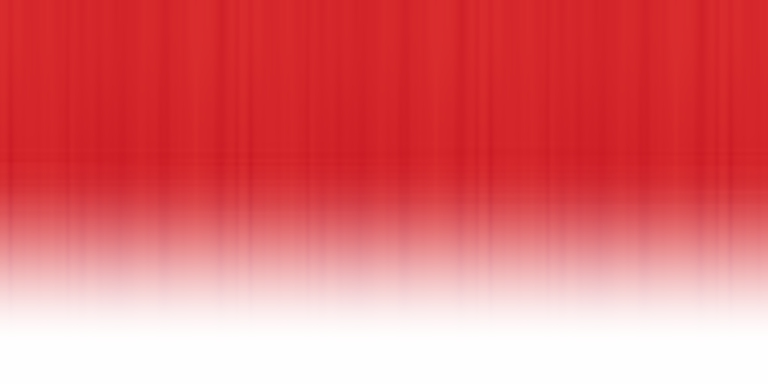
Give the GLSL for this background, as a WebGL 2 fragment shader.

```glsl
#version 300 es
precision highp float;

uniform vec2 u_resolution;
out vec4 fragColor;

const float PANEL_WIDTH = 0.3125;
const vec3 LIGHT_RED = vec3(0.846, 0.165, 0.175);
const vec3 DEEP_RED = vec3(0.795, 0.105, 0.145);
const vec3 WHITE = vec3(1.0, 0.996, 0.996);

// Fold streaks: centre, half width (both in panel widths), strength
const int STREAK_COUNT = 9;
const vec3 STREAKS[STREAK_COUNT] = vec3[](
    vec3(0.500, 0.075, 0.70), vec3(0.690, 0.030, 0.50),
    vec3(0.920, 0.022, 0.45), vec3(0.985, 0.012, 0.50),
    vec3(0.042, 0.012, 0.60), vec3(0.345, 0.022, 0.35),
    vec3(0.285, 0.012, 0.30), vec3(0.415, 0.020, 0.40),
    vec3(0.160, 0.014, 0.20));

float hash(vec2 p) {
    return fract(sin(dot(p, vec2(127.1, 311.7))) * 43758.55);
}

// Value noise that repeats across x after a whole number of cells
float tiledNoise(vec2 p, float cells) {
    vec2 cell = floor(p);
    vec2 f = smoothstep(0.0, 1.0, fract(p));
    float x0 = mod(cell.x, cells);
    float x1 = mod(cell.x + 1.0, cells);
    float low = mix(hash(vec2(x0, cell.y)), hash(vec2(x1, cell.y)), f.x);
    float high = mix(hash(vec2(x0, cell.y + 1.0)), hash(vec2(x1, cell.y + 1.0)), f.x);
    return mix(low, high, f.y);
}

// Soft vertical band, wrapped at the panel edges
float streak(float x, float centre, float halfWidth) {
    float d = abs(fract(x - centre + 0.5) - 0.5) / halfWidth;
    return exp(-d * d);
}

float foldShade(float x, float y) {
    float bend = 0.012 * (tiledNoise(vec2(x * 6.0, y * 3.0), 6.0) - 0.5);
    float shade = 0.0;
    for (int i = 0; i < STREAK_COUNT; i++) {
        vec3 s = STREAKS[i];
        float fading = 0.65 + 0.35 * tiledNoise(vec2(float(i), y * 4.0), 16.0);
        shade += s.z * fading * streak(x + bend, s.x, s.y);
    }
    // Broad folds and fine fibres
    shade += 0.35 * (tiledNoise(vec2(x * 16.0, y * 2.0), 16.0) - 0.5);
    shade += 0.22 * (tiledNoise(vec2(x * 60.0, y * 3.0), 60.0) - 0.5);
    return shade;
}

void main() {
    vec2 uv = gl_FragCoord.xy / u_resolution;
    float depth = 1.0 - uv.y;

    // Red cloth, a little deeper toward its lower part
    float shade = foldShade(uv.x / PANEL_WIDTH, uv.y);
    shade += 0.30 * smoothstep(0.05, 0.45, depth);
    vec3 color = mix(LIGHT_RED, DEEP_RED, clamp(shade, -0.15, 1.15));

    // Faint horizontal threads near the start of the fade
    float threadZone = smoothstep(0.34, 0.42, depth) * (1.0 - smoothstep(0.5, 0.64, depth));
    float thread = tiledNoise(vec2(uv.x * 3.0, uv.y * 110.0), 64.0) - 0.5;
    color += 0.018 * thread * threadZone;

    // Fade to white, with folds lingering as a cool tint
    float whiteness = smoothstep(0.41, 0.90, depth);
    color = mix(color, WHITE, whiteness);
    float tint = whiteness * (1.0 - whiteness) * clamp(shade - 0.3, 0.0, 1.0);
    color -= tint * vec3(0.10, 0.11, 0.04);

    fragColor = vec4(clamp(color, 0.0, 1.0), 1.0);
}
```
